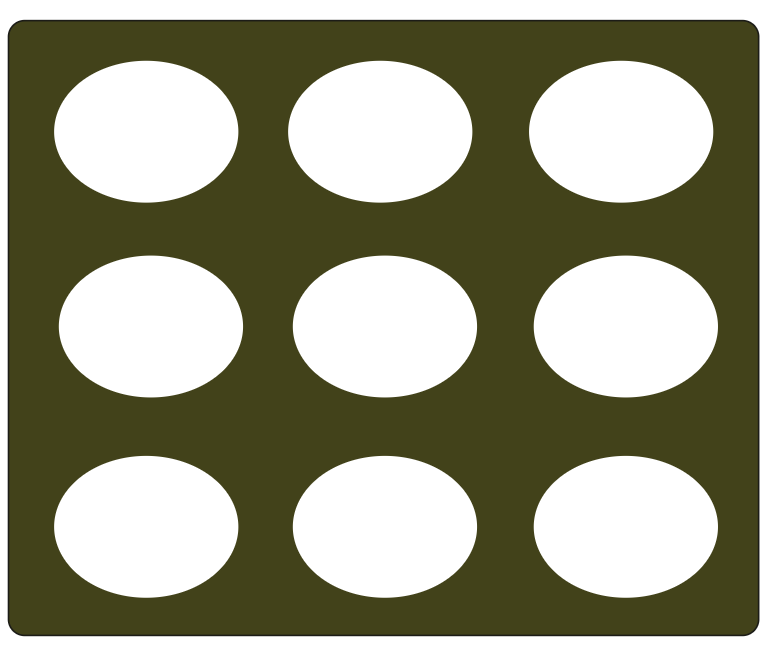
Reproduce this pattern procedurally as a Shadertoy shader.

```glsl
const vec3 OLIVE = vec3(0.26, 0.26, 0.10);
const vec3 OUTLINE = vec3(0.11, 0.11, 0.09);
const vec3 WHITE = vec3(1.0);

// Lengths are fractions of the canvas height
const vec2 PANEL_CENTER = vec2(0.5883, 0.4969);
const vec2 PANEL_HALF = vec2(0.5765, 0.4727);
const float CORNER_RADIUS = 0.026;
const float OUTLINE_WIDTH = 0.0025;
const vec2 HOLE_RADII = vec2(0.1413, 0.1088);
const vec3 COLUMN_X = vec3(0.2243, 0.5832, 0.9527);
const vec3 ROW_Y = vec3(0.1920, 0.4992, 0.7980);
const float ROW_SHIFT = 0.0072;

float roundedBox(vec2 p, vec2 halfSize, float radius) {
    vec2 q = abs(p) - halfSize + radius;
    return length(max(q, 0.0)) + min(max(q.x, q.y), 0.0) - radius;
}

// First-order ellipse distance, guarded at the center
float ellipse(vec2 p, vec2 radii) {
    float f = length(p / radii);
    float g = length(p / (radii * radii));
    return (f - 1.0) * max(f, 1e-4) / max(g, 1e-3);
}

float coverage(float d, float pixel) {
    return clamp(0.5 - d / pixel, 0.0, 1.0);
}

// Slight sideways placement drift between rows
vec2 holeCenter(int column, int row) {
    bool shifted = row == 1 || (row == 0 && column > 0);
    return vec2(COLUMN_X[column] + (shifted ? ROW_SHIFT : 0.0), ROW_Y[row]);
}

float holeGrid(vec2 p) {
    float d = 1e3;
    for (int row = 0; row < 3; row++) {
        for (int column = 0; column < 3; column++) {
            d = min(d, ellipse(p - holeCenter(column, row), HOLE_RADII));
        }
    }
    return d;
}

void mainImage(out vec4 fragColor, in vec2 fragCoord) {
    float pixel = 1.0 / iResolution.y;
    vec2 p = fragCoord * pixel;

    // Panel with a thin dark rim
    float panel = roundedBox(p - PANEL_CENTER, PANEL_HALF, CORNER_RADIUS);
    vec3 color = mix(WHITE, OUTLINE, coverage(panel, pixel));
    color = mix(color, OLIVE, coverage(panel + OUTLINE_WIDTH, pixel));

    // Oval openings
    color = mix(color, WHITE, coverage(holeGrid(p), pixel));
    fragColor = vec4(color, 1.0);
}
```
